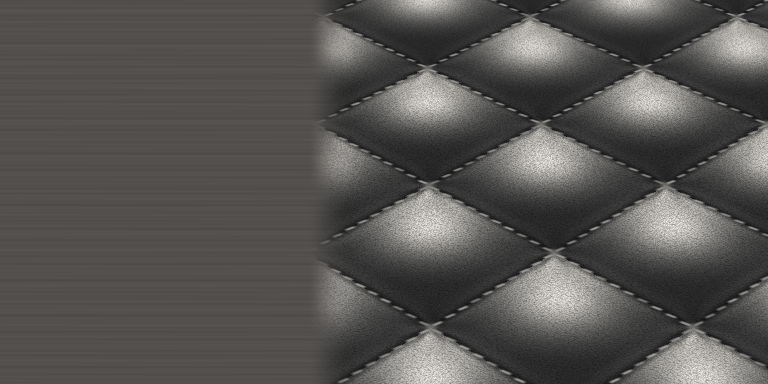
A Shadertoy shader for this texture:

```glsl
const vec3 WARM_GREY = vec3(1.0, 0.985, 0.96);

vec2 hash2(vec2 cell) {
    vec2 k = vec2(dot(cell, vec2(127.1, 311.7)), dot(cell, vec2(269.5, 183.3)));
    return fract(sin(k) * 43758.5);
}

// Distance to the nearest scattered point
float cellular(vec2 p) {
    vec2 base = floor(p);
    float nearest = 2.0;
    for (int y = -1; y <= 1; y++) {
        for (int x = -1; x <= 1; x++) {
            vec2 cell = base + vec2(x, y);
            nearest = min(nearest, length(cell + hash2(cell) - p));
        }
    }
    return nearest;
}

float bell(float x, float width) {
    return exp(-x * x / (width * width));
}

// Maps the tilted plane to seam coordinates: seams lie on whole numbers
vec2 quiltPlane(vec2 p) {
    const float tilt = 0.046;
    vec2 q = vec2(p.x - 1.409, 0.677 - p.y);
    float row = q.y / (0.1523 + tilt * q.y);
    float column = (q.x * (1.0 - tilt * row) - 0.0156 * row) / 0.294;
    return 0.5 * vec2(row + column, row - column);
}

// Soft padded diamond, lit from the far side
float cushion(vec2 uv) {
    vec2 f = fract(uv);
    float down = f.x + f.y;
    float side = f.x - f.y;
    vec2 toSeam = min(f, 1.0 - f);
    float edge = min(toSeam.x, toSeam.y);

    // Lit upper half, with a sheen that dies past the middle
    float sheen = bell(down - 0.62, down < 0.62 ? 0.46 : 0.36) * bell(side, 0.36);
    float body = (1.0 - smoothstep(0.62, 1.5, down)) * bell(side, 0.62);
    float shade = 0.155 + 0.27 * body + 0.37 * sheen;

    // Upper flanks catch light, lower flanks fall into shadow
    float upperEdge = min(f.x, f.y);
    float lowerEdge = min(1.0 - f.x, 1.0 - f.y);
    shade += 0.07 * bell(upperEdge - 0.05, 0.06) * bell(side, 0.75);
    shade += 0.05 * bell(lowerEdge - 0.06, 0.05) * bell(down - 1.35, 0.3);
    return shade * mix(0.60, 1.0, smoothstep(0.0, 0.05, edge));
}

// Creases radiating from the crossings
float pucker(vec2 uv) {
    vec2 r = fract(uv + 0.5) - 0.5;
    float angle = atan(r.y, r.x + 1e-5);
    float reach = length(r);
    return sin(angle * 9.0 + 1.5 * sin(angle * 4.0))
         * bell(reach, 0.20) * smoothstep(0.02, 0.09, reach);
}

// Slanted thread dashes along one seam direction
float stitches(float across, float along, float blur) {
    float dash = fract(along * 10.0) - 0.5;
    float offset = fract(across + 0.5) - 0.5 + dash * 0.018;
    float thread = 1.0 - smoothstep(0.002, 0.011 + blur * 0.6, abs(offset));
    float strength = 0.65 + 0.35 * hash2(floor(vec2(along * 10.0, across + 0.5))).x;
    return strength * thread * (1.0 - smoothstep(0.15, 0.44, abs(dash)));
}

vec3 leather(vec2 p) {
    vec2 uv = quiltPlane(p);
    vec2 blur = fwidth(uv);
    float shade = cushion(uv);
    shade *= 1.0 + 0.18 * pucker(uv);

    // Fine pebbled grain, softer in the distance
    float sharpness = mix(1.0, 0.6, smoothstep(0.6, 1.0, p.y));
    float grain = 0.45 - cellular(uv * 92.0);
    float mottling = 0.45 - cellular(uv * 37.0);
    shade *= 1.0 + sharpness * (0.44 * grain + 0.12 * mottling);

    // Thread and the small bright knot at each crossing
    float thread = max(stitches(uv.x, uv.y, blur.x), stitches(uv.y, uv.x, blur.y));
    vec2 knotOffset = fract(uv + 0.5) - 0.5;
    float knot = bell(length(knotOffset), 0.035);
    shade = mix(shade, 0.66, thread * 0.9);
    shade = mix(shade, 0.58, knot * 0.7);

    vec3 tint = mix(vec3(0.99, 1.0, 0.99), WARM_GREY, smoothstep(0.15, 0.5, shade));
    return tint * shade;
}

// Thin horizontal brush marks from layered sines
vec3 brushedMetal(vec2 p) {
    float marks = 0.0;
    float frequency = 131.0;
    float weight = 0.0038;
    for (int i = 0; i < 5; i++) {
        float drift = 0.5 * sin(p.x * 2.3 + float(i) * 1.7);
        marks += weight * sin(p.y * frequency + drift + float(i) * 2.1);
        frequency *= 1.47;
        weight *= 1.12;
    }
    return vec3(0.322, 0.311, 0.302) + marks;
}

void mainImage(out vec4 fragColor, in vec2 fragCoord) {
    vec2 p = fragCoord / iResolution.y;
    float reveal = smoothstep(0.80, 0.92, p.x);
    vec3 color = mix(brushedMetal(p), leather(p), reveal);
    fragColor = vec4(clamp(color, 0.0, 1.0), 1.0);
}
```
